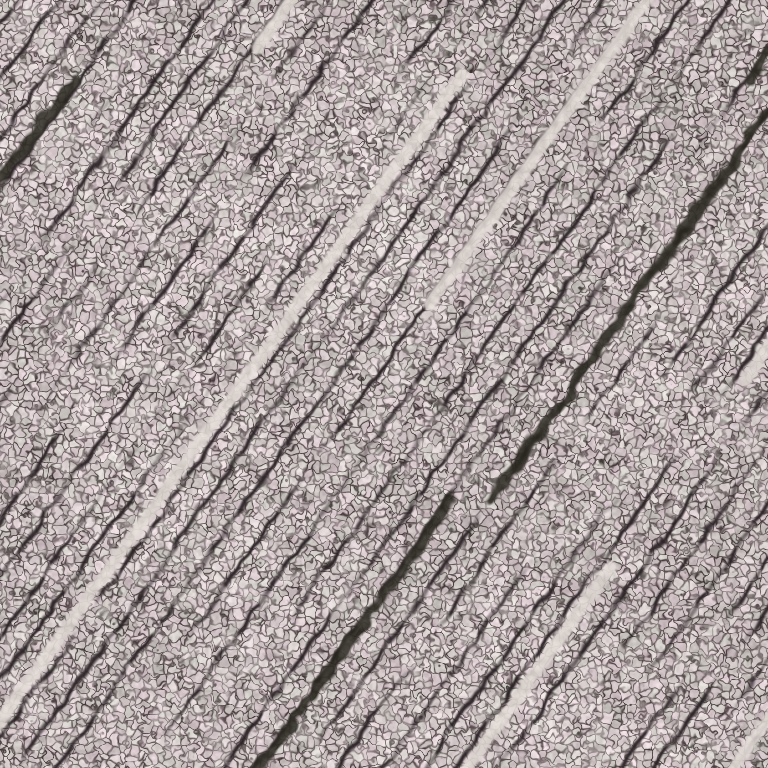
Give the GLSL for this texture, as a Shadertoy shader.

```glsl
// Draws a grey looped-pile carpet with slanted grooves and scattered pale and dark yarn streaks.

vec2 hash2(vec2 p) {
    vec3 q = fract(p.xyx * vec3(0.1031, 0.1030, 0.0973));
    q += dot(q, q.yzx + 33.33);
    return fract((q.xx + q.yz) * q.zy);
}

float noise(vec2 p) {
    vec2 i = floor(p), f = fract(p);
    f = f * f * (3.0 - 2.0 * f);
    return mix(mix(hash2(i).x, hash2(i + vec2(1, 0)).x, f.x),
               mix(hash2(i + vec2(0, 1)).x, hash2(i + vec2(1, 1)).x, f.x), f.y);
}

// Yarn loops: x = gap between the two nearest centres, yz = random pair of the loop
vec3 loops(vec2 p) {
    vec2 cell = floor(p), id = cell;
    float nearest = 9.0, second = 9.0;
    for (int y = -1; y <= 1; y++)
    for (int x = -1; x <= 1; x++) {
        vec2 c = cell + vec2(x, y);
        float d = length(c + 0.1 + 0.8 * hash2(c + 50.0) - p);
        if (d < nearest) { second = nearest; nearest = d; id = c; }
        else second = min(second, d);
    }
    return vec3(second - nearest, hash2(id + 211.0));
}

// Streaks: position across, start and end along, and 1 for pale or 0 for dark
const vec4 streaks[10] = vec4[10](
    vec4(-0.271, 0.958, 3.0, 1), vec4(-0.035, -1.0, 1.085, 1),
    vec4(0.105, 0.816, 3.0, 1), vec4(0.496, -1.0, 0.675, 1),
    vec4(0.496, 0.975, 3.0, 1), vec4(0.777, -1.0, 3.0, 1),
    vec4(0.275, -1.0, 0.624, 0), vec4(0.317, 0.655, 1.29, 0),
    vec4(0.275, 1.297, 3.0, 0), vec4(-0.444, -1.0, 0.786, 0));

void mainImage(out vec4 fragColor, in vec2 fragCoord) {
    vec2 p = fragCoord / iResolution.y;
    float soft = 0.7 / iResolution.y;
    vec2 along = vec2(0.581, 0.814);
    vec2 q = vec2(dot(p, vec2(along.y, -along.x)), dot(p, along));

    // Curled loops with dark seams
    vec2 curl = vec2(noise(p * 150.0 + 40.0), noise(p * 150.0 + 90.0)) - 0.5;
    vec3 loop = loops(p * 98.0 + curl * 0.9 + 20.0);
    float seam = mix(0.30, 0.64, noise(p * 85.0 + 7.0));
    float tone = mix(seam, 0.84, smoothstep(0.0, 0.36, loop.x));
    tone += 0.14 * (loop.y - 0.5) + 0.10 * (noise(p * 230.0) - 0.5);
    tone += 0.06 * (noise(p * 6.0 + 3.0) - 0.5);
    vec3 color = vec3(tone, tone - 0.04, tone - 0.04);
    color += (loop.z - 0.5) * vec3(0.025, -0.015, 0.02);

    // Broken, wavering grooves between the rows
    float wobble = 0.007 * (noise(p * 60.0 + 11.0) - 0.5) + 0.004 * (noise(p * 16.0) - 0.5);
    float pitch = 0.042;
    float row = floor((q.x - 0.275) / pitch + 0.5);
    float center = 0.275 + pitch * (row + 0.3 * (hash2(vec2(row + 70.0, 5)).x - 0.5));
    float wear = smoothstep(0.15, 0.55, noise(vec2(q.y * 9.0 + 20.0, row * 3.0 + 120.0)));
    wear *= 0.55 + 0.45 * smoothstep(0.2, 0.5, noise(vec2(q.y * 45.0, row * 5.0 + 300.0)));
    float groove = 1.0 - smoothstep(0.0012 - soft, 0.0042 + soft, abs(q.x - center + wobble));
    color = mix(color, vec3(0.16, 0.13, 0.14), groove * wear * 0.92);

    // Pale yarns lie smooth; dark ones are ragged
    for (int i = 0; i < 10; i++) {
        vec4 s = streaks[i];
        float beyond = max(max(s.y - q.y, q.y - s.z), 0.0);
        float d = length(vec2(q.x - s.x + wobble * mix(1.3, 0.45, s.w), beyond));
        float halfWidth = mix(0.004 + 0.005 * noise(p * 75.0 + 31.0), 0.0078, s.w);
        float cover = 1.0 - smoothstep(halfWidth - 0.0018 - soft, halfWidth + 0.0018 + soft, d);
        vec3 yarn = mix(vec3(0.19, 0.18, 0.15), vec3(0.87, 0.84, 0.82), s.w);
        yarn += 0.09 * (noise(p * 130.0) - 0.5);
        color = mix(color, yarn, cover * 0.9);
    }
    fragColor = vec4(clamp(color, 0.0, 1.0), 1.0);
}
```
